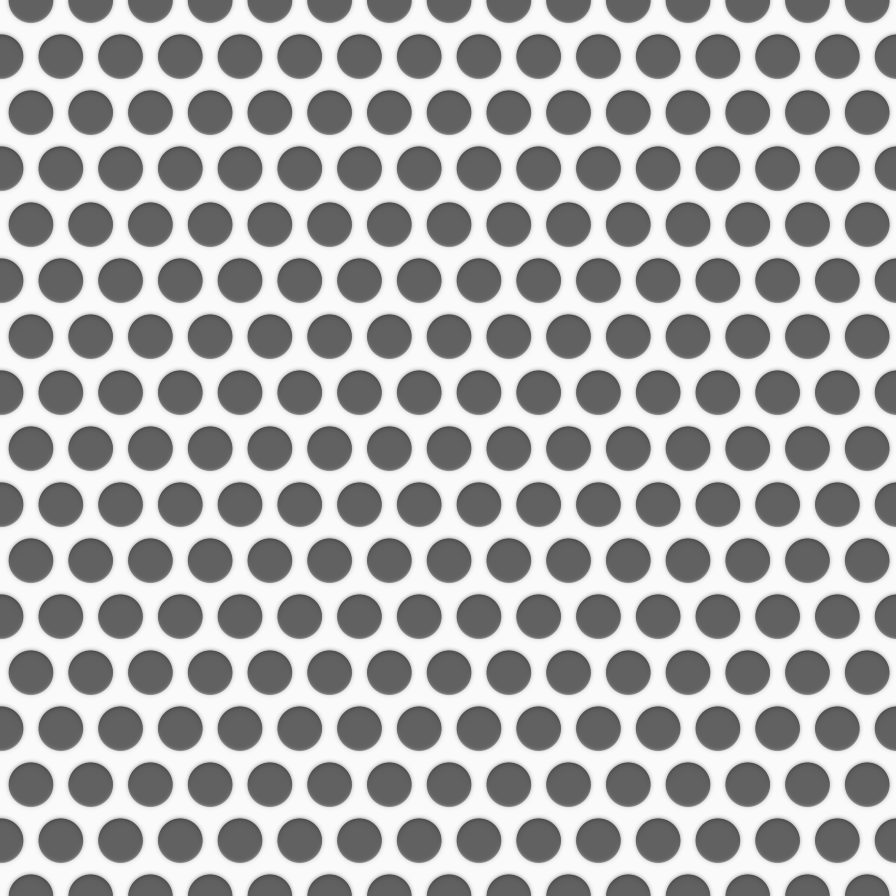
This pattern is drawn by a three.js fragment shader. Its source:

```glsl
// Perforated light sheet: 15 by 16 staggered round holes with softly bevelled rims.
varying vec2 vUv;

// Position relative to the nearest hole centre; one unit is the column pitch.
vec2 holeSpace(vec2 uv) {
  float row = floor(uv.y * 16.0 + 0.5);
  float column = uv.x * 15.0 + 0.5 * mod(row, 2.0);
  return vec2(fract(column) - 0.5, (uv.y * 16.0 - row) * 15.0 / 16.0);
}

void main() {
  vec2 p = holeSpace(vUv + vec2(-0.0012, 0.0009));
  float radius = length(p);
  float edge = radius - 0.373;
  float upward = 0.5 + 0.5 * p.y / max(radius, 0.001);

  // Sheet: a soft grey halo, strongest above each hole
  float halo = exp(-max(edge, 0.0) / 0.024) * (1.0 - smoothstep(0.05, 0.095, edge));
  float sheet = 0.98 - halo * mix(0.10, 0.32, upward);

  // Hole: shadow under the upper rim, thin light along the lower rim
  float depth = max(-edge, 0.0);
  float shadow = 0.10 * smoothstep(0.3, 1.0, upward) * exp(-depth / 0.038);
  float glint = 0.28 * smoothstep(0.4, 1.0, 1.0 - upward) * exp(-depth / 0.018);
  float hole = 0.38 - shadow + glint;

  // Smooth rim, one screen sample wide
  float soft = max(fwidth(vUv.x) * 15.0, 0.001) * 0.6;
  float grey = mix(hole, sheet, smoothstep(-soft, soft, edge));
  gl_FragColor = vec4(vec3(grey), 1.0);
}
```
